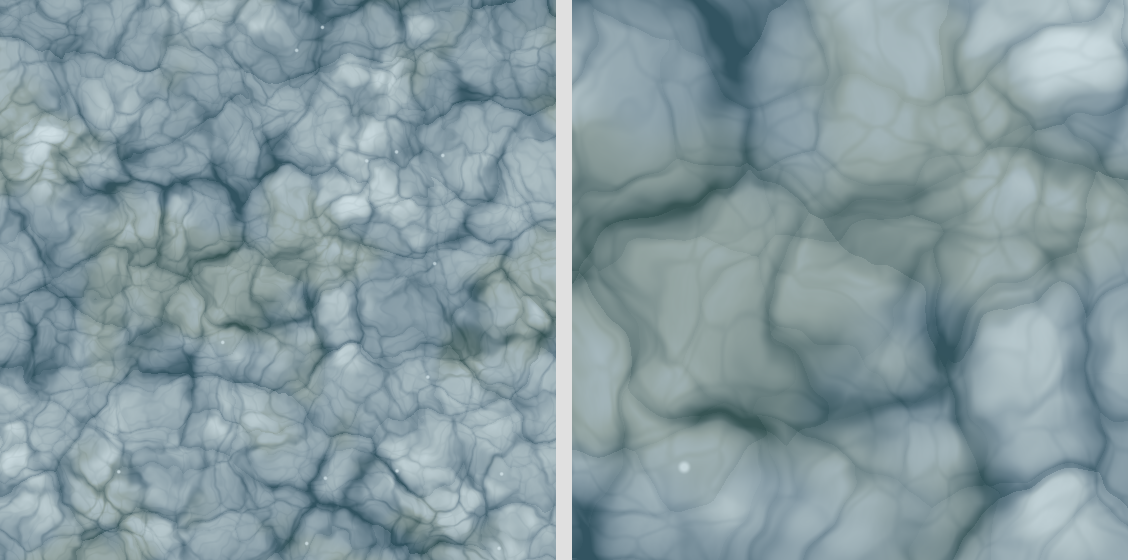
Left: the whole. Right: its middle third, enlarged.
A WebGL 1 fragment shader for this texture:

```glsl
precision highp float;
// Soft blue-grey puffs packed like cotton, with dark teal creases and gaps.
uniform vec2 u_resolution;

const vec3 DEEP = vec3(0.20, 0.33, 0.38);
const vec3 SHADE = vec3(0.36, 0.465, 0.52);
const vec3 BODY = vec3(0.52, 0.605, 0.648);
const vec3 LIGHT = vec3(0.67, 0.74, 0.76);
const vec3 GLOW = vec3(0.85, 0.91, 0.93);
const vec3 GREEN_SHIFT = vec3(0.018, 0.004, -0.045);

vec2 hash2(vec2 p) {
  vec3 h = fract(p.xyx * vec3(0.1031, 0.1030, 0.0973));
  h += dot(h, h.yzx + 33.33);
  return fract((h.xx + h.yz) * h.zy);
}

float cornerSlope(vec2 cell, vec2 corner, vec2 f) {
  float angle = 6.2832 * hash2(cell + corner).x;
  return dot(vec2(cos(angle), sin(angle)), f - corner);
}

float gradientNoise(vec2 p) {
  vec2 i = floor(p), f = fract(p);
  vec2 u = f * f * f * (f * (f * 6.0 - 15.0) + 10.0);
  float low = mix(cornerSlope(i, vec2(0, 0), f), cornerSlope(i, vec2(1, 0), f), u.x);
  float high = mix(cornerSlope(i, vec2(0, 1), f), cornerSlope(i, vec2(1, 1), f), u.x);
  return mix(low, high, u.y);
}

float fbm(vec2 p) {
  float sum = 0.0, amp = 1.0;
  for (int i = 0; i < 4; i++) {
    sum += amp * gradientNoise(p);
    p = mat2(1.6, 1.2, -1.2, 1.6) * p + 7.3;
    amp *= 0.5;
  }
  return sum;
}

// Cellular puff: x = dome, y = gap to the next puff, z = height on puff, w = id
vec4 puff(vec2 p) {
  vec2 i = floor(p), f = fract(p), nearest = vec2(0.0);
  float d1 = 9.0, d2 = 9.0, id = 0.0;
  for (int y = -1; y <= 1; y++) {
    for (int x = -1; x <= 1; x++) {
      vec2 g = vec2(float(x), float(y));
      vec2 rnd = hash2(i + g + 50.0);
      vec2 offset = f - g - rnd;
      float d = length(offset);
      if (d < d1) {
        d2 = d1;
        d1 = d;
        nearest = offset;
        id = fract(rnd.x * 7.0 + rnd.y * 13.0);
      } else {
        d2 = min(d2, d);
      }
    }
  }
  return vec4(0.25 - d1 * d1, d2 - d1, nearest.y, id - 0.5);
}

float crease(float gap, float width) {
  return 1.0 - smoothstep(0.0, width, gap);
}

// Small bright flecks, in a few cells of a grid
float flecks(vec2 p, float scale) {
  vec2 cell = floor(p * scale);
  vec2 rnd = hash2(cell + 211.0);
  float d = length(fract(p * scale) - 0.2 - 0.6 * rnd);
  return step(0.96, hash2(cell + 87.0).x) * (1.0 - smoothstep(0.02, 0.075, d));
}

vec3 cloudColor(float tone, float green) {
  vec3 c = mix(DEEP, SHADE, clamp((tone - 0.20) / 0.16, 0.0, 1.0));
  c = mix(c, BODY, clamp((tone - 0.36) / 0.16, 0.0, 1.0));
  c = mix(c, LIGHT, clamp((tone - 0.52) / 0.15, 0.0, 1.0));
  c = mix(c, GLOW, clamp((tone - 0.67) / 0.18, 0.0, 1.0));
  return c + GREEN_SHIFT * green * (1.0 - smoothstep(0.54, 0.66, tone));
}

void main() {
  vec2 p = gl_FragCoord.xy / u_resolution.y;

  // Ragged outlines come from warping the plane
  vec2 q = p + 0.045 * vec2(fbm(p * 7.0 + 3.0), fbm(p * 7.0 + 41.0));
  vec4 big = puff(q * 9.0);
  vec4 mid = puff(q * 18.0 + 9.4);
  vec4 small = puff(q * 35.0 + 23.7);

  // Rounded bodies, lit from above
  float broad = fbm(p * 2.6 + 12.0);
  float tone = 0.557 + 0.13 * broad;
  tone += 0.15 * big.x + 0.10 * mid.x + 0.035 * small.x;
  tone += 0.06 * big.z + 0.03 * mid.z;
  tone += 0.05 * big.w + 0.035 * mid.w;

  // Bright crowns
  float crown = smoothstep(0.08, 0.45, fbm(p * 4.0 + 31.0));
  tone += 0.13 * crown * smoothstep(-0.1, 0.22, mid.x + 0.4 * big.x);

  // Creases fade in and out; wide gaps open in the hollows
  float fade = smoothstep(-0.35, 0.3, gradientNoise(p * 8.0 + 5.0));
  float hollow = smoothstep(0.02, 0.4, fbm(p * 3.8 + 67.0));
  tone -= 0.12 * crease(big.y, 0.17) * (0.3 + 0.7 * fade);
  tone -= 0.075 * crease(mid.y, 0.20) * (1.1 - 0.8 * fade);
  tone -= 0.025 * crease(small.y, 0.25);
  tone -= 0.19 * hollow * crease(big.y, 0.50);

  // Fine wisps
  tone += 0.022 * fbm(q * vec2(62.0, 36.0));

  float green = smoothstep(-0.02, 0.3, fbm(p * 3.2 + 95.0));
  vec3 color = cloudColor(tone, green);
  color = mix(color, GLOW, 0.7 * flecks(p, 16.0));
  gl_FragColor = vec4(color, 1.0);
}
```
